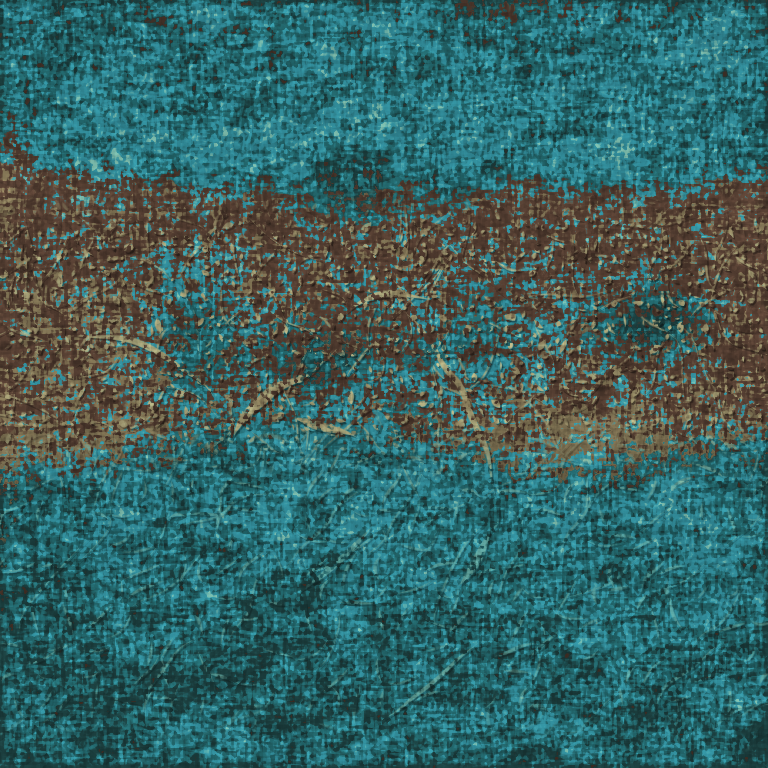
Write a Shadertoy shader that draws this texture.

```glsl
// Weathered teal canvas with a rusty band, splatter and scratched paint strokes.

const vec3 DEEP  = vec3(0.11, 0.25, 0.25);
const vec3 TEAL  = vec3(0.13, 0.39, 0.41);
const vec3 BLUE  = vec3(0.18, 0.51, 0.56);
const vec3 FOAM  = vec3(0.40, 0.61, 0.56);
const vec3 RUST  = vec3(0.34, 0.25, 0.20);
const vec3 SAND  = vec3(0.49, 0.44, 0.32);
const vec3 CREAM = vec3(0.63, 0.62, 0.46);

vec3 hash3(vec2 p) {
    vec3 k = vec3(dot(p, vec2(127.1, 311.7)), dot(p, vec2(269.5, 183.3)), dot(p, vec2(419.2, 371.9)));
    return fract(sin(k) * 43758.5);
}

// Smooth cellular noise, centered on zero
float cellNoise(vec2 p, float seed) {
    vec2 cell = floor(p), f = fract(p), sum = vec2(0.0);
    for (int i = 0; i < 9; i++) {
        vec2 g = vec2(i % 3 - 1, i / 3 - 1);
        vec3 h = hash3(cell + g + seed);
        vec2 d = g + h.xy - f;
        sum += vec2(h.z, 1.0) * exp(-9.0 * dot(d, d));
    }
    return sum.x / sum.y - 0.5;
}

// Soft spot at (x, y) with radii (rx, ry)
float spot(vec2 p, float x, float y, float rx, float ry) {
    vec2 q = (p - vec2(x, y)) / vec2(rx, ry);
    return exp(-dot(q, q));
}

// Tapered, bowed stroke from ends.xy to ends.zw
float stroke(vec2 p, vec4 ends, float bow, float width) {
    vec2 axis = ends.zw - ends.xy, r = p - ends.xy;
    float len = length(axis), t = dot(r, axis) / (len * len);
    float arch = 4.0 * t * (1.0 - t), aa = 1.0 / iResolution.y;
    float side = dot(r, vec2(-axis.y, axis.x)) / len;
    return smoothstep(aa, -aa, abs(side - bow * arch) - width * arch);
}

// Scattered strokes; short and thick ones read as drops
float scatter(vec2 p, float scale, float angle, float spread, float len, float width) {
    vec2 cell = floor(p * scale), f = fract(p * scale);
    float aa = scale / iResolution.y, mask = 0.0;
    for (int i = 0; i < 9; i++) {
        vec2 g = vec2(i % 3 - 1, i / 3 - 1);
        vec3 h = hash3(cell + g + scale), k = hash3(cell + g + scale + 57.0);
        vec2 r = f - g - 0.2 - 0.6 * h.xy;
        float a = angle + spread * (h.z - 0.5), c = cos(a), s = sin(a);
        r = vec2(c * r.x + s * r.y, c * r.y - s * r.x);
        float t = r.x / (len * mix(0.4, 1.0, k.x)), arch = 1.0 - t * t;
        float d = abs(r.y - (k.y - 0.5) * 0.35 * len * arch) - width * mix(0.4, 1.0, k.y) * arch;
        mask = max(mask, smoothstep(aa, -aa, d) * step(0.35, k.z));
    }
    return mask;
}

// Raised paint: splatter in the band, scratches below, large gestures
float raisedPaint(vec2 p) {
    vec2 w = p + 0.004 * sin(p.yx * vec2(61.0, 53.0) + 2.0 * sin(p * 37.0));
    float band = smoothstep(0.36, 0.46, p.y) * smoothstep(0.77, 0.68, p.y);
    float lower = smoothstep(0.50, 0.38, p.y) * smoothstep(0.0, 0.12, p.y);
    float drops = max(scatter(w, 32.0, 0.4, 3.0, 0.28, 0.16), scatter(w, 64.0, 0.7, 4.0, 0.35, 0.18));
    float strands = max(scatter(w, 12.0, 0.8, 6.3, 0.8, 0.02), scatter(w, 22.0, 1.5, 2.6, 0.8, 0.045));
    float scratches = max(scatter(w, 11.0, 0.8, 0.8, 0.8, 0.02), scatter(w, 29.0, 0.8, 2.4, 0.7, 0.07));
    float paint = max(band * max(drops, 0.8 * strands), 0.55 * lower * scratches);
    w = mix(p, w, 0.6);
    paint = max(paint, stroke(w, vec4(0.53, 0.59, 0.645, 0.36), 0.018, 0.0045));
    paint = max(paint, stroke(w, vec4(0.10, 0.565, 0.275, 0.49), 0.02, 0.004));
    paint = max(paint, stroke(w, vec4(0.30, 0.43, 0.41, 0.515), 0.014, 0.007));
    paint = max(paint, stroke(w, vec4(0.45, 0.59, 0.56, 0.61), 0.018, 0.004));
    paint = max(paint, stroke(w, vec4(0.38, 0.455, 0.46, 0.43), 0.004, 0.006));
    paint = max(paint, 0.6 * stroke(w, vec4(0.39, 0.23, 0.48, 0.31), -0.006, 0.005));
    paint = max(paint, 0.7 * stroke(w, vec4(0.50, 0.065, 0.62, 0.16), -0.004, 0.003));
    return max(paint, 0.7 * stroke(w, vec4(0.60, 0.24, 0.635, 0.31), -0.006, 0.006));
}

// Brightness of the teal ground, with its dark pools
float groundTone(vec2 p) {
    float tone = 0.45 + 0.09 * smoothstep(0.72, 0.82, p.y) - 0.08 * smoothstep(0.3, 0.1, p.y);
    tone -= 0.28 * spot(p, 0.66, 0.95, 0.10, 0.05) + 0.16 * spot(p, 0.10, 0.95, 0.15, 0.06);
    tone -= 0.35 * spot(p, 0.47, 0.74, 0.12, 0.04) + 0.35 * spot(p, 0.85, 0.58, 0.08, 0.04);
    tone -= 0.25 * spot(p, 0.42, 0.55, 0.09, 0.06) + 0.08 * spot(p, 0.20, 0.15, 0.22, 0.10);
    vec2 rim = min(p, 1.0 - p);
    return tone + 0.08 * spot(p, 0.75, 0.32, 0.35, 0.06) - 0.3 * smoothstep(0.01, 0.0, min(rim.x, rim.y));
}

// Coverage of the rusty band, its bare pockets and stray flecks
float rustCover(vec2 p) {
    float top = 0.765 + 0.012 * sin(13.0 * p.x + 0.5) - 0.035 * spot(p, 0.59, 0.75, 0.05, 0.2);
    float bottom = 0.41 + 0.025 * sin(9.0 * p.x - 2.0);
    float cover = 0.72 * smoothstep(top + 0.04, top - 0.03, p.y) * smoothstep(bottom - 0.06, bottom + 0.06, p.y);
    cover -= 0.35 * spot(p, 0.25, 0.57, 0.06, 0.10) + 0.28 * spot(p, 0.63, 0.55, 0.09, 0.09);
    cover -= 0.45 * spot(p, 0.85, 0.58, 0.09, 0.05) + 0.30 * spot(p, 0.42, 0.51, 0.15, 0.08);
    cover += 0.55 * spot(p, 0.0, 0.80, 0.05, 0.06) + 0.20 * spot(p, 0.98, 0.62, 0.05, 0.12);
    cover += 0.16 * smoothstep(0.85, 1.0, p.y) + 0.25 * spot(p, 0.0, 0.35, 0.02, 0.2);
    return cover + 0.2 * spot(p, 0.67, 0.99, 0.1, 0.04) - 0.3 * spot(p, 0.47, 0.74, 0.09, 0.03);
}

void mainImage(out vec4 fragColor, in vec2 fragCoord) {
    vec2 p = fragCoord / iResolution.xy;

    // Blotches, woven threads and grit
    float broad = cellNoise(p * vec2(17.0, 21.0), 5.0), dabs = cellNoise(p * vec2(70.0, 85.0), 17.0);
    float weave = cellNoise(p * vec2(45.0, 260.0), 29.0) + cellNoise(p * vec2(260.0, 40.0), 37.0);
    float grit = cellNoise(p * 230.0, 71.0);
    float wear = 0.4 * broad + 0.5 * dabs + 0.35 * weave + 0.55 * grit;

    // Teal ground
    float tone = groundTone(p) + 0.7 * wear;
    vec3 color = mix(DEEP, TEAL, smoothstep(0.14, 0.40, tone));
    color = mix(color, BLUE, smoothstep(0.43, 0.62, tone));
    color = mix(color, FOAM, smoothstep(0.82, 1.05, tone + 0.3 * grit));

    // Rust and sand
    float sandy = 0.30 + 0.34 * smoothstep(0.52, 0.40, p.y) + 0.2 * spot(p, 0.17, 0.56, 0.14, 0.09);
    sandy += 0.25 * spot(p, 0.76, 0.42, 0.07, 0.05) + 0.5 * (weave + grit) - 0.3 * dabs;
    vec3 earth = mix(RUST, SAND, smoothstep(0.36, 0.68, sandy)) * (1.0 + 0.3 * dabs);
    color = mix(color, earth, smoothstep(0.43, 0.56, rustCover(p) - 0.85 * wear + 0.3 * broad));

    // Raised paint with a lower-right shadow
    float paint = raisedPaint(p);
    color *= 1.0 - 0.4 * max(raisedPaint(p + vec2(-0.002, 0.0025)) - paint, 0.0);
    vec3 pigment = mix(FOAM, mix(SAND, CREAM, 0.6 + dabs), smoothstep(0.33, 0.45, p.y));
    color = mix(color, pigment, paint * smoothstep(-0.4, 0.05, grit + 0.4 * weave + 0.5 * broad));

    // Cloth texture
    color *= 1.0 + 0.2 * weave + 0.25 * grit;
    fragColor = vec4(clamp(color, 0.0, 1.0), 1.0);
}
```
